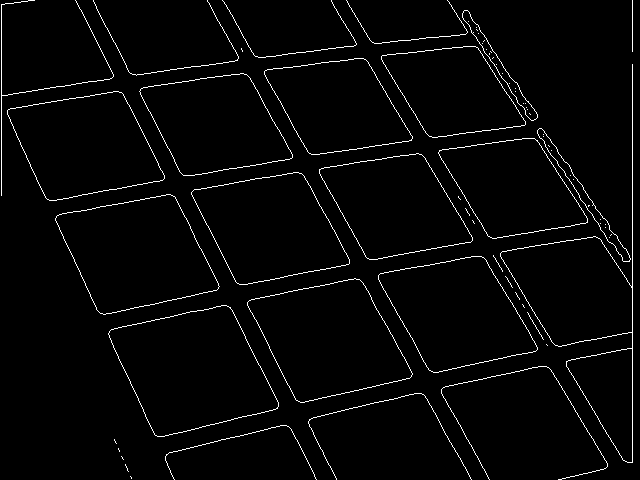
This pattern is drawn by a Shadertoy shader. Its source:

```glsl
// Outlines of a tilted grid of rounded tiles, white on black, one thin step wide.
// Each tile is a rounded box behind a perspective map; an outline is drawn where
// an inside sample on a fine lattice has an outside neighbour, then averaged.

const float STEP = 1.0 / 480.0;

// Tile coordinates to canvas, in canvas heights with y pointing down
const mat3 TILE_TO_CANVAS = mat3(0.2764, -0.03055, 0.03124,
                                 0.0943, 0.1989, -0.03546,
                                 0.2635, 0.1736, 1.0);
const mat3 CANVAS_TO_TILE = inverse(TILE_TO_CANVAS);

float hash(vec2 p) {
    return fract(sin(dot(p, vec2(12.9898, 78.233))) * 43758.5453);
}

float noise(vec2 p) {
    vec2 i = floor(p), f = fract(p);
    f = f * f * (3.0 - 2.0 * f);
    return mix(mix(hash(i), hash(i + vec2(1, 0)), f.x),
               mix(hash(i + vec2(0, 1)), hash(i + vec2(1, 1)), f.x), f.y);
}

vec2 toTile(vec2 p) {
    vec3 q = CANVAS_TO_TILE * vec3(p, 1.0);
    return q.xy / q.z;
}

float roundedBox(vec2 p, float halfSize, float radius) {
    vec2 q = abs(p) - halfSize + radius;
    return length(max(q, 0.0)) + min(max(q.x, q.y), 0.0) - radius;
}

float capsule(vec2 p, vec2 a, vec2 b, float radius) {
    vec2 d = b - a;
    float t = clamp(dot(p - a, d) / dot(d, d), 0.0, 1.0);
    return length(p - a - d * t) - radius;
}

float tiles(vec2 p) {
    // Bow the rows slightly, as a lens does
    float u = toTile(p).x;
    p.y -= 0.0022 * u * (u - 2.0);
    vec2 uv = toTile(p);
    vec2 cell = clamp(floor(uv), vec2(-1.0), vec2(2.0, 3.0));
    float wobble = 0.008 * (noise(p * 28.0) - 0.5);
    return roundedBox(uv - cell - 0.5, 0.44, 0.05) + wobble;
}

// Ragged slivers along the right-hand edge of the grid
float slivers(vec2 p) {
    float upper = capsule(p, vec2(0.970, 0.031), vec2(1.110, 0.243), 0.0095);
    float lower = capsule(p, vec2(1.127, 0.275), vec2(1.306, 0.541), 0.0092);
    return min(upper, lower) + 0.006 * (noise(p * 75.0) - 0.4);
}

bool inside(vec2 p) {
    float d = min(tiles(p), slivers(p));
    return max(d, max(0.002 - p.x, p.x - 1.3185)) < 0.0;
}

// Steep line one step wide; dropout is the share of dashes removed
bool stroke(vec2 p, vec2 a, vec2 b, float dropout) {
    float t = (p.y - a.y) / (b.y - a.y);
    return t >= 0.0 && t <= 1.0
        && abs(p.x - mix(a.x, b.x, t)) < 0.5 * STEP
        && hash(vec2(floor(p.y * 120.0), a.x)) >= dropout;
}

bool strays(vec2 p) {
    // Frame lines at the sides
    bool hit = stroke(p, vec2(0.003, 0.012), vec2(0.003, 0.408), 0.0)
        || stroke(p, vec2(1.3177, 0.0), vec2(1.3177, 0.108), 0.0)
        || stroke(p, vec2(1.3177, 0.133), vec2(1.3177, 0.95), 0.0);
    // Broken scratches in the gaps
    hit = hit || stroke(p, vec2(1.027, 0.531), vec2(1.140, 0.720), 0.08)
        || stroke(p, vec2(0.949, 0.400), vec2(1.008, 0.498), 0.5)
        || stroke(p, vec2(0.238, 0.915), vec2(0.274, 0.997), 0.35)
        || stroke(p, vec2(0.465, 0.030), vec2(0.514, 0.122), 0.8);
    // Specks within the slivers
    return hit || (slivers(p) < -0.005 && hash(floor(p / STEP)) > 0.94);
}

float ink(vec2 p) {
    p = (floor(p / STEP) + 0.5) * STEP;
    if (strays(p)) return 1.0;
    if (!inside(p)) return 0.0;
    vec2 e = vec2(STEP, 0.0);
    bool enclosed = inside(p + e.xy) && inside(p - e.xy)
                 && inside(p + e.yx) && inside(p - e.yx);
    return enclosed ? 0.0 : 1.0;
}

void mainImage(out vec4 fragColor, in vec2 fragCoord) {
    // Average 4 x 4 samples to smooth the edges
    float coverage = 0.0;
    for (int i = 0; i < 16; i++) {
        vec2 offset = (vec2(i % 4, i / 4) + 0.5) / 4.0 - 0.5;
        vec2 p = (fragCoord + offset) / iResolution.y;
        coverage += ink(vec2(p.x, 1.0 - p.y)) / 16.0;
    }
    fragColor = vec4(vec3(coverage), 1.0);
}
```
